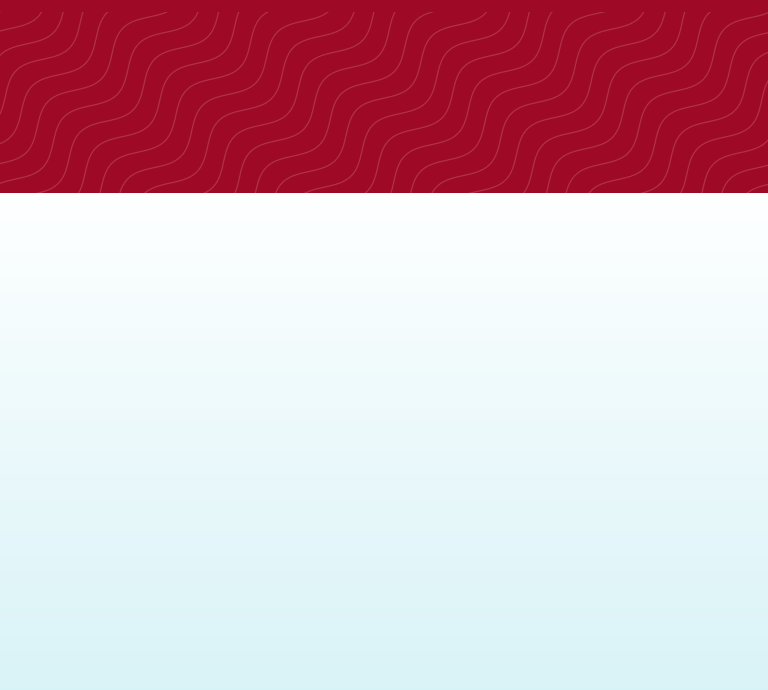
A Shadertoy shader for this background:

```glsl
// Thin diagonal waves; p is measured from the top left, canvas width = 1
float waveLines(vec2 p, float pixel) {
    float along = (p.x - 1.03 * p.y - 0.1719) / 0.1957;
    float across = p.x + 1.02 * p.y - 0.2171 - 0.0197 * sin(6.2831853 * along);
    float spacing = 0.04128;
    float slope = length(vec2(dFdx(across), dFdy(across))) / pixel;
    float offset = abs(fract(across / spacing + 0.5) - 0.5) * spacing;
    float dist = offset / max(slope, 0.001);
    return clamp(0.5 + (0.0008 - dist) / pixel, 0.0, 1.0);
}

void mainImage(out vec4 fragColor, in vec2 fragCoord) {
    float pixel = 1.0 / iResolution.x;
    vec2 p = vec2(fragCoord.x, iResolution.y - fragCoord.y) * pixel;
    float bandBottom = 0.2513;
    float pageBottom = iResolution.y * pixel;

    // Pale page, fading to aqua at the foot
    float fade = clamp((p.y - bandBottom) / (pageBottom - bandBottom), 0.0, 1.0);
    vec3 page = mix(vec3(0.995, 1.0, 1.0), vec3(0.848, 0.951, 0.967), fade);

    // Crimson header with waves below a plain top strip
    float belowStrip = clamp(0.5 + (p.y - 0.0156) / pixel, 0.0, 1.0);
    float lines = waveLines(p, pixel) * belowStrip;
    vec3 header = mix(vec3(0.62, 0.035, 0.145), vec3(0.69, 0.19, 0.295), lines);

    float inHeader = clamp(0.5 + (bandBottom - p.y) / pixel, 0.0, 1.0);
    fragColor = vec4(mix(page, header, inHeader), 1.0);
}
```
